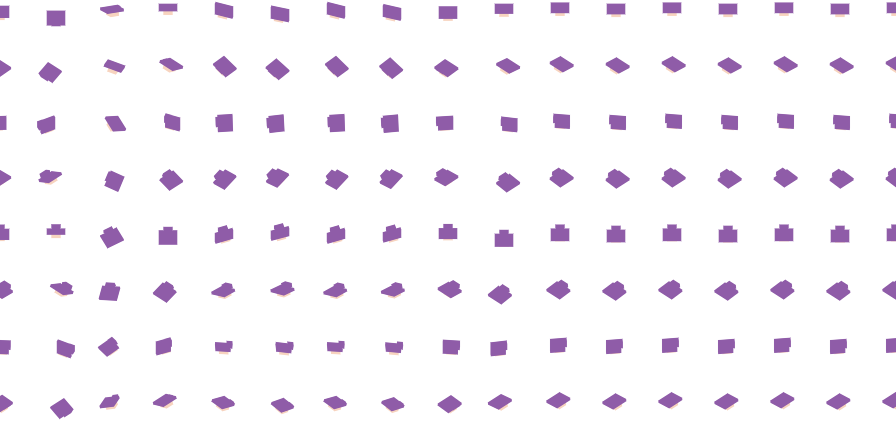
Write a Shadertoy shader that draws this pattern.

```glsl
const float CELL = 48.0;          // grid pitch; the canvas is eight cells high
const float CANVAS_HEIGHT = 384.0;
const float TOP_MARGIN = 8.0;     // first row centre below the top edge
const vec2 VIEW = vec2(0.64, 0.77); // screen rise of ground depth and of height

const vec3 PAPER = vec3(1.0);
const vec3 PURPLE = vec3(0.56, 0.36, 0.66);
const vec3 PEACH = vec3(0.97, 0.83, 0.75);

// Column poses: forward shift, pitch, roll, drop
const vec4 POSES[10] = vec4[10](
    vec4(-1.0, 0.05, 0.0, 1.5),
    vec4(-7.0, 0.45, 0.0, 3.0),
    vec4(3.0, -0.40, 0.0, 2.0),
    vec4(4.0, -0.35, 0.0, 1.0),
    vec4(1.0, 0.08, 0.34, 1.5),
    vec4(-3.0, 0.15, 0.30, 2.0),
    vec4(1.0, 0.08, 0.34, 1.5),
    vec4(-1.0, 0.12, 0.32, 2.0),
    vec4(-2.0, 0.08, 0.0, 1.5),
    vec4(5.0, -0.15, 0.0, 2.7));

vec4 columnPose(float column) {
    if (column > 9.5) return vec4(2.0, -0.1, 0.0, mod(column, 2.0));
    return POSES[int(max(column, 0.0))];
}

// Turns the first axis toward the second
void turn(inout vec3 a, inout vec3 b, float angle) {
    vec3 start = a;
    a = a * cos(angle) + b * sin(angle);
    b = b * cos(angle) - start * sin(angle);
}

// Orthographic view from above
vec2 project(vec3 v) {
    return vec2(v.x, dot(v.yz, VIEW));
}

float edgeGap(vec2 p, vec2 edge, vec2 a, vec2 b, vec2 c) {
    vec2 n = vec2(-edge.y, edge.x) / max(length(edge), 0.001);
    return abs(dot(p, n)) - abs(dot(a, n)) - abs(dot(b, n)) - abs(dot(c, n));
}

// Signed distance to the outline of a projected box
float boxOutline(vec2 p, mat3 axes, vec3 centre, vec3 halfSize) {
    p -= project(axes * centre);
    vec2 a = project(axes[0]) * halfSize.x;
    vec2 b = project(axes[1]) * halfSize.y;
    vec2 c = project(axes[2]) * halfSize.z;
    return max(edgeGap(p, a, a, b, c),
           max(edgeGap(p, b, a, b, c), edgeGap(p, c, a, b, c)));
}

float coverage(float dist, float pixel) {
    return 1.0 - smoothstep(-0.6 * pixel, 0.6 * pixel, dist);
}

// Axes of a solid: heading by row, tilt by column
mat3 solidAxes(float heading, vec4 pose, float twist) {
    vec3 side = vec3(cos(heading), -sin(heading), 0.0);
    vec3 front = vec3(sin(heading), cos(heading), 0.0);
    vec3 up = vec3(0.0, 0.0, 1.0);
    turn(front, up, pose.y);
    turn(up, side, pose.z);
    turn(side, front, twist);
    return mat3(side, front, up);
}

void mainImage(out vec4 fragColor, in vec2 fragCoord) {
    float pixel = CANVAS_HEIGHT / iResolution.y;
    vec2 p = fragCoord * pixel;
    p.y -= CANVAS_HEIGHT - TOP_MARGIN;

    // Grid cell, rows counted downward
    vec2 cell = floor(p / CELL + 0.5);
    p -= cell * CELL;
    float heading = -cell.y * radians(45.0);
    vec4 pose = columnPose(cell.x);
    float twist = cell.x == 2.0 ? 0.5 : 0.0;

    // Shift along the heading
    p -= pose.x * vec2(sin(heading), VIEW.x * cos(heading));
    p.y += pose.w;

    // Slab with a raised block, and a pale base beneath
    mat3 axes = solidAxes(heading, pose, twist);
    float slab = boxOutline(p, axes, vec3(0.0), vec3(8.0, 6.5, 1.2));
    float block = boxOutline(p, axes, vec3(0.0, -5.5, 2.5), vec3(4.0, 2.5, 2.0));
    float base = boxOutline(p, axes, vec3(0.0, -1.0, -3.2), vec3(4.0, 4.0, 1.8));

    vec3 color = mix(PAPER, PEACH, coverage(base, pixel));
    color = mix(color, PURPLE, coverage(min(slab, block), pixel));
    fragColor = vec4(color, 1.0);
}
```
